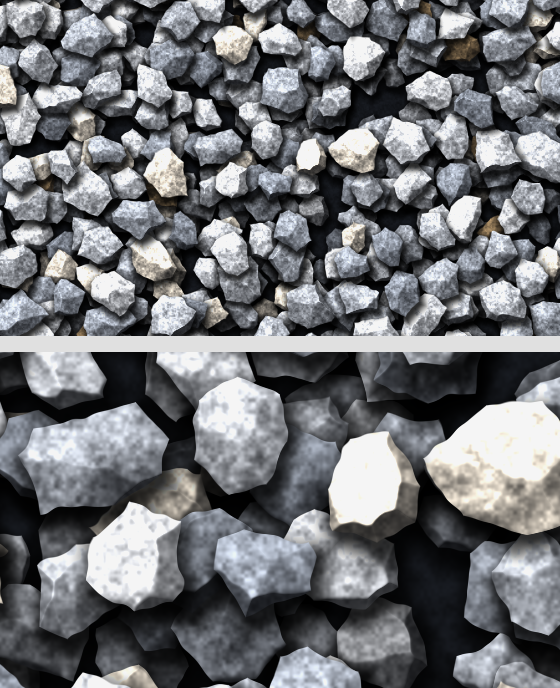
Top: the whole. Bottom: its middle third, enlarged.
A WebGL 2 fragment shader for this texture:

```glsl
#version 300 es
precision highp float;

uniform vec2 u_resolution;
out vec4 fragColor;

const float TAU = 6.2831853;
const int LAYERS = 4;
const int SIDES = 7;
const float SMALL_CELL = 0.100;      // grid of the deepest layer
const float LARGE_CELL = 0.137;      // grid of the top layer
const float FILL = 0.8;              // share of cells that hold a stone
const float FACET_SOFTNESS = 0.0018;
const float SHADOW_BLUR = 0.024;
const float SHADOW_DEPTH = 0.82;
const vec2 SHADOW_OFFSET = vec2(0.005, -0.012);
const vec3 LIGHT = vec3(-0.27, 0.54, 0.80);
const float AMBIENT = 0.20;
const float GRAIN = 1.15;
const vec3 GAP = vec3(0.08, 0.09, 0.11);
const vec3 SLATE = vec3(0.55, 0.575, 0.615);
const vec3 PALE = vec3(0.97, 0.975, 0.985);
const vec3 CREAM = vec3(1.02, 0.97, 0.89);
const vec3 RUST = vec3(0.58, 0.48, 0.34);

vec3 hash3(vec2 p) {
  vec3 q = fract(p.xyx * vec3(0.1031, 0.1030, 0.0973));
  q += dot(q, q.yxz + 33.33);
  return fract((q.xxy + q.yzz) * q.zyx);
}

vec3 noise3(vec2 p) {
  vec2 i = floor(p), f = fract(p);
  f = f * f * (3.0 - 2.0 * f);
  return mix(mix(hash3(i), hash3(i + vec2(1, 0)), f.x),
             mix(hash3(i + vec2(0, 1)), hash3(i + vec2(1, 1)), f.x), f.y);
}

// Adds one plane to the soft minimum that selects the visible facet
void addFacet(float height, vec2 tilt, inout vec3 sum, inout float strongest) {
  float weight = exp(-max(height, -0.02) / FACET_SOFTNESS);
  sum += weight * vec3(tilt, 1.0);
  strongest = max(strongest, weight);
}

vec3 stoneColor(vec3 seed) {
  vec3 grey = mix(SLATE, PALE, seed.x);
  vec3 warm = mix(CREAM, RUST, step(0.82, seed.z));
  return mix(grey, warm, step(0.88, seed.y));
}

// Paints one faceted stone, and its shadow, over the colour below it
void layStone(vec2 p, vec2 key, float cell, float exposure, vec2 rough,
              float grain, float pixel, inout vec3 color) {
  vec3 form = hash3(key), kind = hash3(key + 71.7);
  if (form.y > FILL || length(p) > cell * 1.15) return;
  float radius = cell * mix(0.33, 0.50, form.x);
  float stretch = mix(1.0, 1.28, kind.z);
  float turn = form.z * TAU;
  float edge = 1.0, shade = 1.0, strongest = 0.0;
  vec3 sum = vec3(0.0);

  // Outline sides, each with a sloping flank
  for (int i = 0; i < SIDES; i++) {
    vec3 h = hash3(key + 13.1 * float(i) + 3.0);
    float angle = (float(i) + 0.75 * h.x) * TAU / float(SIDES);
    vec2 n = vec2(cos(angle + turn), sin(angle + turn));
    float reach = radius * length(vec2(cos(angle) * stretch, sin(angle) / stretch));
    float inner = reach * mix(0.80, 1.10, h.y) - dot(p, n);
    float slope = mix(0.55, 2.8, h.z * h.z);
    edge = min(edge, inner);
    shade = min(shade, inner + dot(SHADOW_OFFSET, n));
    addFacet(slope * inner, slope * n, sum, strongest);
  }
  float shadow = smoothstep(-SHADOW_BLUR, SHADOW_BLUR * 0.3, shade);
  color *= 1.0 - SHADOW_DEPTH * shadow;
  if (edge < -pixel) return;

  // Tilted top faces
  for (int i = 0; i < 2; i++) {
    vec3 h = hash3(key + 29.3 * float(i) + 207.0);
    vec2 tilt = (h.xy - 0.5) * 1.1;
    addFacet(radius * mix(0.42, 0.62, h.z) - dot(p, tilt), tilt, sum, strongest);
  }
  float ridge = 1.0 - strongest / sum.z;
  vec3 normal = normalize(vec3(sum.xy / sum.z + rough, 1.0));
  float light = AMBIENT + 0.98 * max(dot(normal, LIGHT), 0.0);
  light *= exposure * (1.0 + GRAIN * (grain - 0.5)) * (1.0 + 0.25 * ridge);
  vec3 stone = stoneColor(hash3(key + 151.9)) * light + vec3(0.0, 0.003, 0.012);
  color = mix(color, min(stone, vec3(0.96)), smoothstep(-0.75 * pixel, 0.75 * pixel, edge));
}

void main() {
  float pixel = 1.0 / u_resolution.y;
  vec2 uv = gl_FragCoord.xy * pixel;

  // Mineral speckle and chipped surface
  vec3 coarse = noise3(uv * 32.0), medium = noise3(uv * 75.0 + 9.0);
  vec3 fine = noise3(uv * 150.0 + 31.0), dust = noise3(uv * 270.0 + 57.0);
  float grain = 0.2 * coarse.z + 0.22 * medium.z + 0.33 * fine.z + 0.25 * dust.z;
  vec2 rough = 0.35 * (medium.xy - 0.5) + 0.35 * (fine.xy - 0.5);
  vec2 chipped = uv + 0.008 * (coarse.xy - 0.5) + 0.004 * (medium.yx - 0.5);

  // Layers from the deepest to the top
  vec3 color = GAP * (0.6 + 0.8 * grain);
  for (int layer = 0; layer < LAYERS; layer++) {
    float level = float(layer) / float(LAYERS - 1);
    float cell = mix(SMALL_CELL, LARGE_CELL, level);
    float exposure = mix(0.55, 1.04, sqrt(level));
    float angle = 0.5 + 1.3 * float(layer);
    mat2 spin = mat2(cos(angle), sin(angle), -sin(angle), cos(angle));
    vec2 grid = spin * chipped / cell + 40.0 + 7.37 * float(layer);
    vec2 home = floor(grid);
    for (int y = -1; y <= 1; y++) {
      for (int x = -1; x <= 1; x++) {
        vec2 id = home + vec2(x, y);
        vec2 key = id + 113.0 * float(layer);
        vec2 center = id + 0.5 + 0.6 * (hash3(key + 331.0).xy - 0.5);
        vec2 local = ((grid - center) * cell) * spin;
        layStone(local, key, cell, exposure, rough, grain, pixel, color);
      }
    }
  }
  fragColor = vec4(color, 1.0);
}
```
